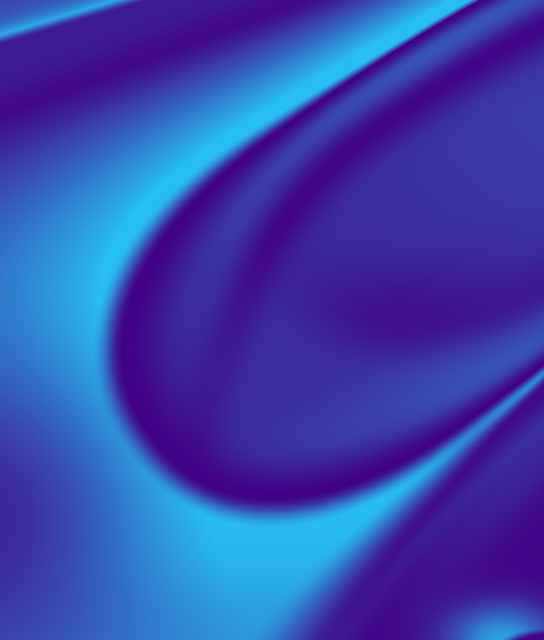
Give the GLSL for this background, as a Shadertoy shader.

```glsl
// Soft folds of violet and cyan: a large tilted lobe resting in a bright glow.
// A single brightness field is built from a superellipse distance, curved
// valleys and soft edge lines, and is then mapped onto a two-colour ramp.

const vec3 DEEP_VIOLET = vec3(0.26, 0.0, 0.53);
const vec3 BRIGHT_CYAN = vec3(0.15, 0.77, 0.97);

// Lobe; all lengths are in canvas heights
const vec2 LOBE_CENTER = vec2(0.586, 0.571);
const float LOBE_ANGLE = 0.628;
const float LOBE_HALF_WIDTH = 0.271;
const float LOBE_TIP_LENGTH = 0.431;
const float LOBE_TAIL_LENGTH = 0.846;
const float LOBE_POWER = 2.3;

// Folds inside the lobe
const vec2 RIDGE_PEAK = vec2(0.117, 0.184);
const float RIDGE_WIDTH = 0.038;
const vec2 HOLLOW_LOW = vec2(0.645, 0.497);
const float HOLLOW_ABOVE = 0.085;
const float HOLLOW_BELOW = 0.058;

// Surroundings
const float GLOW_GAIN = 1.2;
const vec2 SHADE_CENTER = vec2(-0.04, 0.193);
const vec2 SHADE_SIZE = vec2(0.29, 0.281);
const vec2 CORNER_GLOW = vec2(0.785, 0.0);

float bell(float x) { return exp(-x * x); }
float bell(vec2 v) { return exp(-dot(v, v)); }

// Position along and across the axis of the lobe
vec2 toLobe(vec2 p) {
    vec2 axis = vec2(cos(LOBE_ANGLE), sin(LOBE_ANGLE));
    vec2 v = p - LOBE_CENTER;
    return vec2(dot(v, axis), dot(v, vec2(-axis.y, axis.x)));
}

// First-order distance to a superellipse, negative inside
float lobeDistance(vec2 l) {
    vec2 axes = vec2(l.x < 0.0 ? LOBE_TIP_LENGTH : LOBE_TAIL_LENGTH, LOBE_HALF_WIDTH);
    vec2 q = abs(l) / axes + 0.0001;
    vec2 powered = pow(q, vec2(LOBE_POWER));
    float r = pow(powered.x + powered.y, 1.0 / LOBE_POWER);
    vec2 slope = powered / q / axes * pow(r, 1.0 - LOBE_POWER);
    return (r - 1.0) / length(slope);
}

// Brightness within the lobe
float lobeInterior(vec2 p, vec2 l, float depth) {
    // Bent valley that parts the outer band from the inner one
    float run = l.x - RIDGE_PEAK.x;
    float bend = run < 0.0 ? 0.965 : 0.232;
    float across = l.y - RIDGE_PEAK.y + bend * run * run;
    across /= length(vec2(1.0, 2.0 * bend * run));
    float outerBand = mix(0.17, 0.55, clamp((l.x + 0.38) / 0.65, 0.0, 1.0));
    float lower = 1.0 - smoothstep(-0.22, -0.05, l.y);
    float innerBand = 0.23 + 0.06 * smoothstep(0.0, 0.35, l.x);
    innerBand += lower * mix(0.1, 0.24, smoothstep(-0.2, 0.15, l.x));
    float t = mix(innerBand, outerBand, smoothstep(-0.03, 0.03, across));
    t *= 1.0 - mix(0.4, 0.95, smoothstep(-0.32, -0.05, l.x)) * bell(across / RIDGE_WIDTH);

    // Wide hollow below the middle, thinning out to the left
    float sag = p.x - HOLLOW_LOW.x;
    float rise = p.y - HOLLOW_LOW.y - 1.245 * sag * sag;
    float hollow = bell(rise / (rise > 0.0 ? HOLLOW_ABOVE : HOLLOW_BELOW));
    t *= 1.0 - 0.72 * smoothstep(0.36, 0.64, p.x) * hollow;

    // Dark rim, wider around the tip
    float rim = mix(0.06, 0.02, smoothstep(-0.4, 0.15, l.x));
    return t * (1.0 - bell(depth / rim));
}

// Glow around the lobe, fading to a dark line at the upper left
float outerGlow(vec2 p, vec2 l, float d) {
    float below = 0.82 - p.y + 0.38 * p.x;
    float e = max(below, 0.0);
    e *= e / (e + 0.012);
    float t = 0.04 + GLOW_GAIN * e / (e + d + 0.001);
    t *= 1.0 - 0.8 * bell((p - SHADE_CENTER) / SHADE_SIZE);
    t = min(t, 0.97) * (1.0 - 0.2 * bell(p.y / 0.11));
    t += 0.09 * smoothstep(0.0, 0.06, -below);

    // Thin streak, crisp underneath and soft on top
    float g = p.y - 0.9453 - 0.3 * p.x;
    float streak = 0.33 + 0.57 * exp(-max(g, 0.0) / 0.018);
    t = mix(t, streak, smoothstep(-0.016, 0.003, g));

    float rim = mix(0.048, 0.009, smoothstep(-0.4, 0.3, l.x));
    return t * smoothstep(-0.003, rim, d);
}

// Dark fold in the lower right, laid over the glow
float lowerFold(vec2 p, float t) {
    float dip = max(0.193 - p.y, 0.0);
    float lift = 0.012 * smoothstep(0.3, 0.42, p.y);
    float c = (p.x - p.y - 0.427 - 0.92 * dip * dip - lift) * 0.7071;
    float soft = max(0.008 + 0.12 * (0.423 - p.y), 0.006);
    float fold = 0.015 + 0.09 * bell((c - 0.052) / 0.018);
    fold += 0.18 * bell((c - 0.085) / 0.05) * smoothstep(0.55, 0.85, p.x);
    float corner = 0.8 * bell((p - CORNER_GLOW) / vec2(0.085, 0.055));
    float hole = length((p - vec2(0.86, -0.016)) / vec2(0.072, 0.029));
    fold += corner * smoothstep(0.8, 1.25, hole);
    return mix(t, fold, smoothstep(-soft, soft, c));
}

void mainImage(out vec4 fragColor, in vec2 fragCoord) {
    vec2 p = fragCoord / iResolution.y;
    vec2 l = toLobe(p);
    float d = lobeDistance(l);
    float t = d < 0.0 ? lobeInterior(p, l, d) : lowerFold(p, outerGlow(p, l, d));
    fragColor = vec4(mix(DEEP_VIOLET, BRIGHT_CYAN, clamp(t, 0.0, 1.0)), 1.0);
}
```
